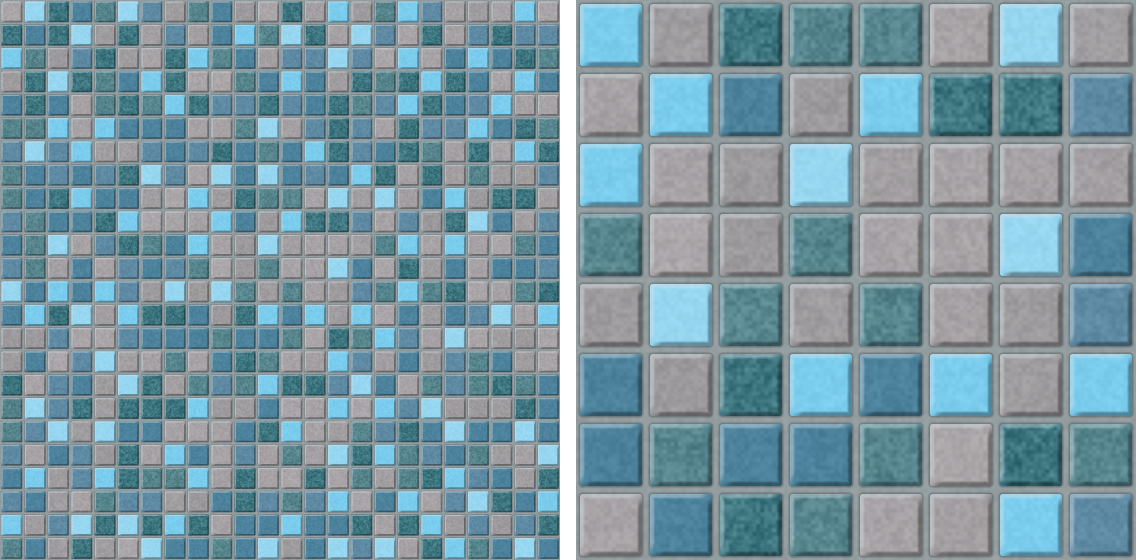
Left, the full canvas; right, a detail of the centre.
Write a three.js fragment shader that draws this pattern.

```glsl
// Glass mosaic: 24 by 24 small square tiles in sky blue, steel, teal and grey.
// Each tile is a rounded box with a bevel lit from the upper left; hashes pick
// its colour, and fine value noise adds grain over tiles and grout.
varying vec2 vUv;

float hash(vec2 p) {
  vec3 q = fract(p.xyx * vec3(0.1031, 0.1030, 0.0973));
  q += dot(q, q.yzx + 33.33);
  return fract((q.x + q.y) * q.z);
}

float valueNoise(vec2 p) {
  vec2 cell = floor(p);
  vec2 f = fract(p);
  f *= f * (3.0 - 2.0 * f);
  return mix(mix(hash(cell), hash(cell + vec2(1.0, 0.0)), f.x),
             mix(hash(cell + vec2(0.0, 1.0)), hash(cell + 1.0), f.x), f.y);
}

float roundedBox(vec2 p, float halfSize, float radius) {
  vec2 q = abs(p) - halfSize + radius;
  return length(max(q, 0.0)) + min(max(q.x, q.y), 0.0) - radius;
}

// A tile is sky blue where its hash beats its four neighbours,
// so bright tiles fill a fifth of the wall and never share a side.
bool isSky(vec2 id) {
  float neighbours = max(max(hash(id + vec2(1.0, 0.0)), hash(id - vec2(1.0, 0.0))),
                         max(hash(id + vec2(0.0, 1.0)), hash(id - vec2(0.0, 1.0))));
  return hash(id) > neighbours;
}

// Colour in rgb, grain strength in a
vec4 tileGlaze(vec2 id) {
  float pick = hash(id + 71.0);
  if (isSky(id)) {
    return pick < 0.6 ? vec4(0.48, 0.80, 0.93, 0.07) : vec4(0.59, 0.84, 0.94, 0.06);
  }
  if (pick < 0.31) return vec4(mix(vec3(0.61, 0.60, 0.61), vec3(0.67, 0.65, 0.66), hash(id + 137.0)), 0.10);
  if (pick < 0.51) return vec4(0.24, 0.46, 0.50, 0.22);
  if (pick < 0.63) return vec4(0.34, 0.52, 0.55, 0.17);
  if (pick < 0.83) return vec4(0.30, 0.51, 0.61, 0.09);
  return vec4(0.37, 0.54, 0.64, 0.10);
}

void main() {
  vec2 grid = vUv * 24.0;
  vec2 id = floor(grid);
  vec2 p = fract(grid) - 0.5;
  float aa = max(fwidth(grid.x), fwidth(grid.y));

  float edge = roundedBox(p, 0.445, 0.045);
  float facing = clamp((p.y - p.x) * 7.0, -1.0, 1.0);
  float grain = 0.6 * valueNoise(vUv * 430.0) + 0.4 * valueNoise(vUv * 230.0 + 19.0) - 0.5;

  // Tile face with its lit and shaded bevels
  vec4 glaze = tileGlaze(id);
  vec3 tile = glaze.rgb + glaze.a * grain;
  float bevel = smoothstep(-0.085, -0.035, edge);
  tile = mix(tile, vec3(0.84, 0.89, 0.91), 0.42 * bevel * max(facing, 0.0));
  tile *= 1.0 - 0.34 * bevel * max(-facing, 0.0);

  // Grout, darker where it meets the tile
  vec3 grout = vec3(0.58, 0.62, 0.63) + 0.06 * grain;
  grout *= mix(0.76, 1.0, smoothstep(0.0, 0.04, edge));

  float cover = 1.0 - smoothstep(-0.5 * aa, 0.5 * aa, edge);
  gl_FragColor = vec4(mix(grout, tile, cover), 1.0);
}
```
